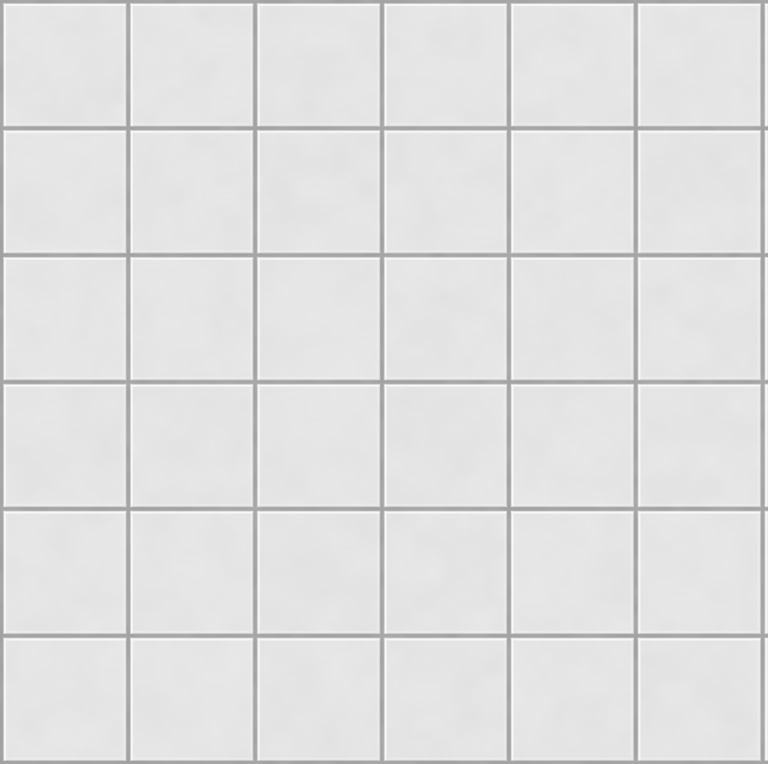
This texture is drawn by a WebGL 2 fragment shader. Its source:

```glsl
#version 300 es
precision highp float;
// Six by six pale square tiles with thin grey grout, glossy bevels and faint mottling.

uniform vec2 u_resolution;
out vec4 outColor;

const float PITCH = 0.16608;         // tile spacing, in canvas heights
const float FIRST_LINE = 0.00176;    // centre of the first grout line
const vec3 GLAZE = vec3(0.897);
const vec3 GROUT = vec3(0.645);
const vec3 SHINE = vec3(0.975);

float hash(vec2 p) {
    return fract(sin(dot(p, vec2(127.1, 311.7))) * 43758.5453);
}

float valueNoise(vec2 p) {
    vec2 i = floor(p);
    vec2 f = fract(p);
    f = f * f * (3.0 - 2.0 * f);
    float low = mix(hash(i), hash(i + vec2(1.0, 0.0)), f.x);
    float high = mix(hash(i + vec2(0.0, 1.0)), hash(i + vec2(1.0, 1.0)), f.x);
    return mix(low, high, f.y);
}

float fbm(vec2 p) {
    float sum = 0.0;
    float amplitude = 0.5;
    for (int octave = 0; octave < 3; octave++) {
        sum += amplitude * valueNoise(p);
        p = p * 2.1 + 17.3;
        amplitude *= 0.5;
    }
    return sum;
}

// Soft stripe around a given distance
float stripe(float d, float centre, float halfWidth) {
    return 1.0 - smoothstep(0.0, halfWidth, abs(d - centre));
}

// Cloudy glaze, shifted so that every tile differs
vec3 glazeColor(vec2 local, vec2 id) {
    vec2 shift = 40.0 * vec2(hash(id), hash(id + 9.7));
    float cloud = fbm(local * 4.5 + shift) - 0.44;
    float tone = hash(id + 3.1) - 0.5;
    return GLAZE + 0.030 * cloud + 0.004 * tone;
}

// Bright bevel at left and top, weaker at right and bottom
float bevel(vec2 local, float pixel) {
    float halfWidth = max(0.015, pixel);
    float lit = max(stripe(local.x, 0.029, halfWidth),
                    stripe(1.0 - local.y, 0.029, halfWidth));
    float dim = max(stripe(1.0 - local.x, 0.032, halfWidth),
                    stripe(local.y, 0.032, halfWidth));
    return max(lit, 0.3 * dim);
}

// Grout coverage from the distance to the nearest tile border
float groutMask(vec2 local, float pixel) {
    vec2 border = min(local, 1.0 - local);
    float d = min(border.x, border.y);
    float blur = max(0.009, 0.5 * pixel);
    return 1.0 - smoothstep(0.0165 - blur, 0.0165 + blur, d);
}

void main() {
    vec2 grid = (gl_FragCoord.xy / u_resolution.y - FIRST_LINE) / PITCH;
    vec2 id = floor(grid);
    vec2 local = fract(grid);
    float pixel = 1.0 / (u_resolution.y * PITCH);

    vec3 color = glazeColor(local, id);
    color = mix(color, SHINE, bevel(local, pixel));

    // Slightly uneven grout
    vec3 grout = GROUT + 0.03 * (valueNoise(grid * 9.0) - 0.5);
    color = mix(color, grout, groutMask(local, pixel));

    outColor = vec4(color, 1.0);
}
```
